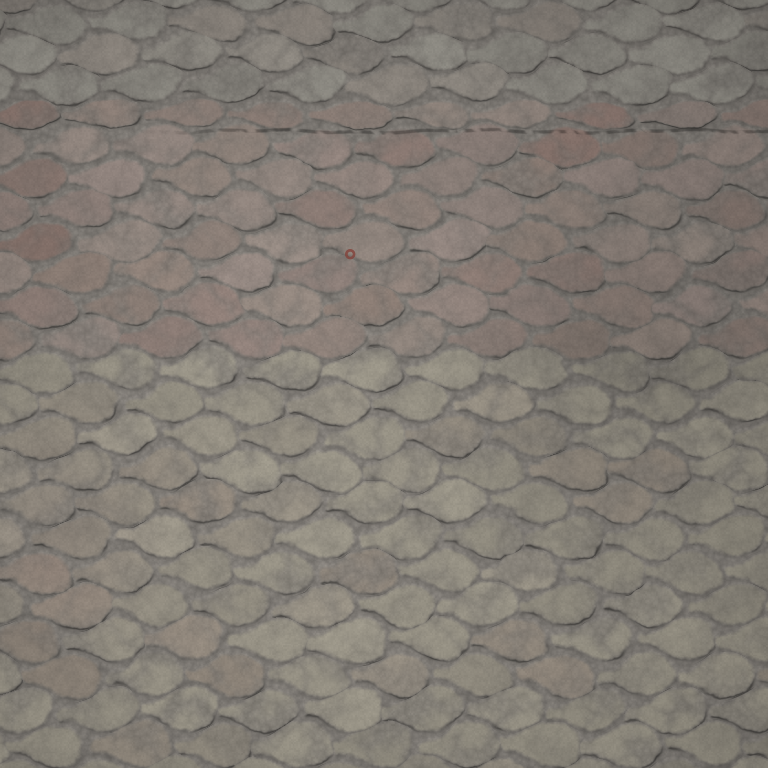
Write a WebGL 1 fragment shader that draws this texture.

```glsl
precision highp float;
// Weathered clay scale paving: interlocking drop-shaped tiles with necks to the left,
// set in staggered rows in grey mortar. A distance field shapes the tiles; hashes vary
// them, layered sines bend the rows, and cellular noise gives the wear and grain.
uniform vec2 u_resolution;

float hash(vec2 p) {
  vec3 q = fract(vec3(p.xyx) * 0.1031);
  q += dot(q, q.yzx + 33.33);
  return fract((q.x + q.y) * q.z);
}

// Distance to the nearest scattered point, roughly 0 to 1
float cellular(vec2 p) {
  vec2 cell = floor(p), f = fract(p);
  float nearest = 2.0;
  for (int y = -1; y <= 1; y++) {
    for (int x = -1; x <= 1; x++) {
      vec2 o = vec2(float(x), float(y));
      vec2 site = o + vec2(hash(cell + o), hash(cell + o + 71.7)) - f;
      nearest = min(nearest, dot(site, site));
    }
  }
  return sqrt(nearest);
}

float smoothMin(float a, float b, float k) {
  float h = max(k - abs(a - b), 0.0) / k;
  return min(a, b) - h * h * k * 0.25;
}

// Oval body tapering into a narrow neck
float scaleShape(vec2 p) {
  float body = (length((p - vec2(0.14, 0.0)) / vec2(0.335, 0.245)) - 1.0) * 0.245;
  vec2 q = abs(p + vec2(0.2, 0.0)) - vec2(0.23, 0.012);
  float neck = length(max(q, 0.0)) + min(max(q.x, q.y), 0.0) - 0.05;
  return smoothMin(body, neck, 0.17);
}

// Distance to the closest tile, then its column and row
vec3 tileField(vec2 g) {
  vec3 best = vec3(9.0, 0.0, 0.0);
  for (int r = -1; r <= 1; r++) {
    float row = floor(g.y + 0.5) + float(r);
    float shift = 0.5 * mod(row, 2.0) - 0.04 - 0.003 * (row - 11.0) * (row - 11.0);
    float squash = abs(row - 19.0) < 0.5 ? 1.4 : 1.0;
    for (int c = -1; c <= 1; c++) {
      float column = floor(g.x - shift + 0.5) + float(c);
      vec2 id = vec2(column, row);
      vec2 jitter = vec2(hash(id + 5.3), hash(id + 19.1)) - 0.5;
      vec2 p = vec2(g.x - shift - column, (g.y - row) * 0.405) - jitter * vec2(0.08, 0.04);
      p.y -= p.x * 0.16 * (hash(id + 41.0) - 0.4);
      p.y *= squash;
      float d = scaleShape(p) + 0.025 * (hash(id + 27.0) - 0.5);
      if (d < best.x) best = vec3(d, id);
    }
  }
  return best;
}

void main() {
  vec2 uv = gl_FragCoord.xy / u_resolution;

  // Rows narrow slightly towards the top, with a gentle hand-laid wobble
  vec2 g = vec2(uv.x * 9.37, -0.65 + uv.y * (21.53 + 1.85 * uv.y));
  g += 0.035 * sin(g.yx * vec2(2.3, 1.7) + 1.0) + 0.018 * sin(g.yx * vec2(6.1, 8.3) + g * 3.0);
  g += vec2(0.006, 0.014) * sin(g.yx * vec2(11.0, 21.0) + 2.0 * sin(g * 7.0));

  float blotch = cellular(uv * 19.0 + 0.25 * sin(uv.yx * 43.0));
  float mottle = cellular(uv * 55.0 + 0.3 * sin(uv.yx * 91.0));
  float grit = cellular(uv * 125.0);
  float grain = hash(floor(uv * 420.0)) - 0.5;

  vec3 tile = tileField(g);
  vec2 id = tile.yz;
  float d = tile.x + 0.014 * (mottle - 0.5) + 0.012 * (grit - 0.5);
  float slope = (tileField(g + vec2(-0.015, 0.09)).x - tile.x) / 0.036;

  // Clay: beige below, a dusty red belt across the upper half, greyer rows on top
  float tone = hash(id + 3.7), tint = hash(id + 63.0);
  vec3 clay = mix(vec3(0.572, 0.553, 0.503), vec3(0.55, 0.54, 0.51), step(19.5, id.y));
  vec3 red = mix(vec3(0.56, 0.51, 0.487), vec3(0.51, 0.432, 0.405), tint * tint);
  float belt = step(11.5, id.y) * step(id.y, 19.5) * (0.7 + 0.3 * hash(id + 8.0));
  vec2 fromStain = uv - vec2(0.07, 0.31);
  float stray = 0.3 * smoothstep(0.7, 1.0, tint) + 0.4 * exp(-dot(fromStain, fromStain) * 70.0);
  clay = mix(clay, red, max(belt, stray));
  clay *= 0.97 + 0.08 * (tone - 0.4) + 0.07 * (0.5 - blotch) + 0.05 * (0.5 - mottle);

  // Mortar, also smeared over the worn tiles
  vec3 mortar = vec3(0.482, 0.466, 0.446) * (0.97 + 0.12 * (0.6 - grit) + 0.12 * (0.5 - mottle));
  float smear = smoothstep(0.3, 0.85, blotch + 0.3 * mottle) * (0.15 + 0.75 * hash(id + 14.0));
  vec3 color = mix(clay, mortar, smear * 0.75);
  color = mix(color, mortar, smoothstep(-0.03, 0.022, d));

  // Broken crack under lower edges inside a soft shadow, pale lip on upper ones
  float rim = exp(-pow((d - 0.016) / 0.024, 2.0));
  float crack = exp(-pow((d - 0.014) / 0.012, 2.0));
  float broken = smoothstep(0.35, 0.85, blotch + 0.5 * (hash(id + 52.0) - 0.4));
  float under = smoothstep(0.1, 0.9, -slope);
  color *= 1.0 - under * (0.09 * rim + 0.3 * crack * broken);
  color *= 1.0 + 0.04 * rim * smoothstep(0.2, 0.9, slope);

  // Long dark seam above the red belt
  float seamY = 0.829 + 0.0015 * sin(uv.x * 23.0) + 0.001 * sin(uv.x * 71.0);
  float seam = 1.0 - smoothstep(0.0008, 0.0035, abs(uv.y - seamY));
  color *= 1.0 - 0.28 * seam * smoothstep(0.15, 0.35, uv.x) * smoothstep(0.15, 0.5, mottle);

  // Grain and a small red ring
  color *= 1.0 + 0.045 * grain + 0.04 * (0.45 - grit);
  float ring = abs(length(uv - vec2(0.456, 0.669)) - 0.005);
  color = mix(color, vec3(0.5, 0.25, 0.22), 0.8 * (1.0 - smoothstep(0.001, 0.0025, ring)));

  // Uneven daylight: brightest left of centre, dim at the corners and right
  vec2 fromLight = uv - vec2(0.42, 0.44), fromShade = uv - vec2(0.82, 0.55);
  color *= 1.045 - 0.32 * dot(fromLight, fromLight) - 0.11 * exp(-dot(fromShade, fromShade) * 28.0);
  gl_FragColor = vec4(color, 1.0);
}
```
